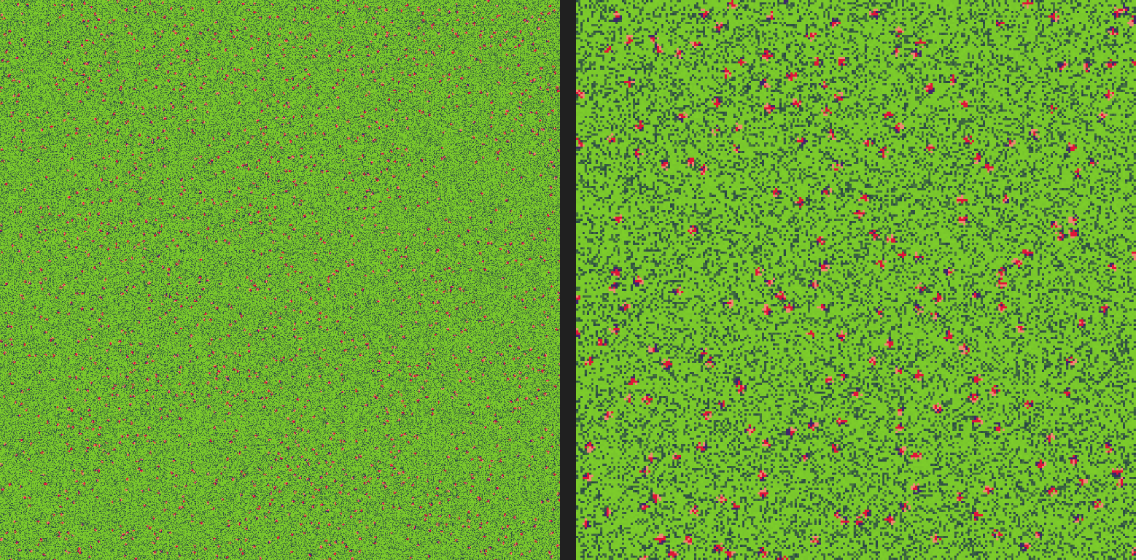
Left, the full canvas; right, a detail of the centre.
This texture is drawn by a Shadertoy shader. Its source:

```glsl
// A meadow seen from above: fine two-tone grass grain scattered with tiny red, pink and navy flowers.

const float GRAINS = 768.0;        // grass grains across the canvas height
const int PATCH = 12;              // grains per side of a flower patch
const float FLOWER_CHANCE = 0.50;  // mean chance of a flower in a patch
const float CLUMPING = 0.6;        // how strongly flowers gather
const float CLUMP_SIZE = 5.0;      // patches per clump
const float PETAL_CHANCE = 1.05;   // petal share at the heart
const float PETAL_FALLOFF = 0.25;  // loss of petals per grain outwards
const float SHADE_CHANCE = 0.27;   // share of dark grass grains
const int SAMPLES = 3;             // smoothing samples per pixel side

const vec3 GRASS_LIGHT = vec3(0.48, 0.79, 0.17);
const vec3 GRASS_DARK = vec3(0.20, 0.34, 0.26);
const vec3 PETAL_RED = vec3(0.88, 0.08, 0.22);
const vec3 PETAL_PINK = vec3(0.93, 0.54, 0.45);
const vec3 PETAL_NAVY = vec3(0.24, 0.15, 0.42);

// Integer hash: four random values in 0..1 for a grid place
vec4 random4(ivec2 place, int seed) {
    uvec4 v = uvec4(uint(place.x), uint(place.y), uint(seed), 7u);
    v = v * 1664525u + 1013904223u;
    for (int i = 0; i < 2; i++) {
        v.x += v.y * v.w;
        v.y += v.z * v.x;
        v.z += v.x * v.y;
        v.w += v.y * v.z;
        v ^= v >> 16u;
    }
    return vec4(v >> 8u) / 16777216.0;
}

// Smooth value noise for the flower density
float clumpNoise(vec2 p) {
    ivec2 c = ivec2(floor(p));
    vec2 f = smoothstep(0.0, 1.0, fract(p));
    float low = mix(random4(c, 1).x, random4(c + ivec2(1, 0), 1).x, f.x);
    float high = mix(random4(c + ivec2(0, 1), 1).x, random4(c + ivec2(1, 1), 1).x, f.x);
    return mix(low, high, f.y);
}

vec3 grassColor(ivec2 grain) {
    vec4 r = random4(grain, 2);
    float shade = r.x < SHADE_CHANCE ? mix(0.7, 1.15, r.y) : 0.08 * (r.y - 0.5);
    return mix(GRASS_LIGHT, GRASS_DARK, shade);
}

// Red near the heart, navy on the shaded side, pink elsewhere
vec3 petalColor(ivec2 away, vec2 shadeSide, float pick) {
    float reach = float(abs(away.x) + abs(away.y));
    if (pick < 0.85 - 0.25 * reach) return PETAL_RED;
    float shaded = dot(vec2(away), shadeSide);
    return shaded > 1.2 * (pick - 0.7) ? PETAL_NAVY : PETAL_PINK;
}

vec3 meadow(vec2 p) {
    ivec2 grain = ivec2(floor(p));
    ivec2 patchId = ivec2(floor(p / float(PATCH)));
    vec3 color = grassColor(grain);

    // Flowers with ragged petals, reaching into neighbouring patches
    for (int y = -1; y <= 1; y++) {
        for (int x = -1; x <= 1; x++) {
            ivec2 id = patchId + ivec2(x, y);
            vec4 r = random4(id, 3);
            ivec2 away = grain - id * PATCH - ivec2(r.xy * float(PATCH));
            ivec2 reach = abs(away);
            if (max(reach.x, reach.y) > 2 || reach.x + reach.y > 3) continue;
            float clump = clumpNoise(vec2(id) / CLUMP_SIZE) - 0.5;
            if (r.z > FLOWER_CHANCE + CLUMPING * clump) continue;
            vec4 petal = random4(grain, 4);
            float angle = 6.2832 * r.w;
            if (petal.x < PETAL_CHANCE - PETAL_FALLOFF * float(reach.x + reach.y)) {
                color = petalColor(away, vec2(cos(angle), sin(angle)), petal.y);
            }
        }
    }
    return color;
}

void mainImage(out vec4 fragColor, in vec2 fragCoord) {
    // Average over the pixel area to smooth the grain edges
    vec2 corner = fragCoord - 0.5;
    vec3 sum = vec3(0.0);
    for (int j = 0; j < SAMPLES; j++) {
        for (int i = 0; i < SAMPLES; i++) {
            vec2 offset = (vec2(i, j) + 0.5) / float(SAMPLES);
            sum += meadow((corner + offset) / iResolution.y * GRAINS);
        }
    }
    fragColor = vec4(sum / float(SAMPLES * SAMPLES), 1.0);
}
```
